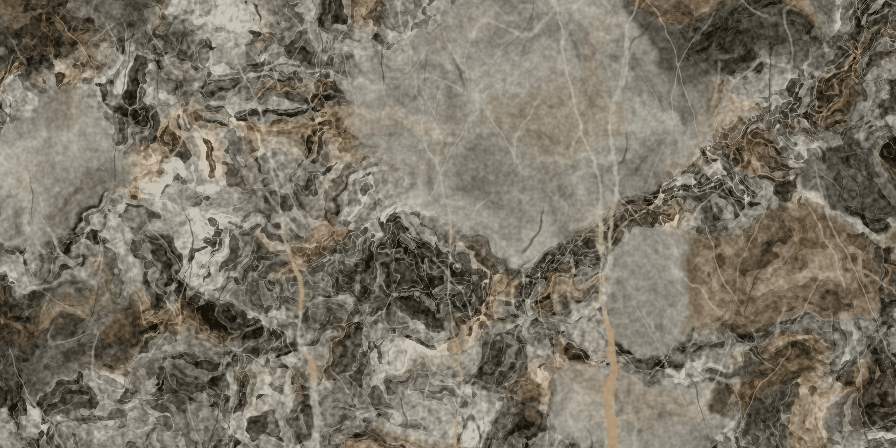
Write a Shadertoy shader that draws this texture.

```glsl
// Brecciated grey-brown marble: pale slabs, dark crushed bands, clasts and light veins.

const float BASE_TONE = 0.48;
const float PALE_TONE = 0.59;
const float DARK_TONE = 0.27;
const float CEMENT_TONE = 0.68;
const float WARP = 0.17;          // bending of the slab outlines
const float CLAST_SCALE = 7.0;    // coarsest fragments per canvas height
const float CLAST_CONTRAST = 0.25;
const float GRAIN = 0.13;
const vec3 WARM_SHIFT = vec3(0.045, -0.005, -0.05);
const vec3 OCHRE = vec3(0.68, 0.54, 0.37);

// Slabs as centre.xy, radius.xy in canvas heights
const vec4 PALE_SLABS[4] = vec4[4](
    vec4(1.20, 0.74, 0.46, 0.31), vec4(0.10, 0.64, 0.20, 0.14),
    vec4(1.42, 0.06, 0.17, 0.12), vec4(1.46, 0.36, 0.13, 0.10));
const vec4 DARK_SLABS[6] = vec4[6](
    vec4(1.62, 0.98, 0.21, 0.17), vec4(0.08, 0.97, 0.24, 0.11),
    vec4(0.12, 0.27, 0.21, 0.14), vec4(1.66, 0.10, 0.12, 0.09),
    vec4(0.88, 0.35, 0.14, 0.06), vec4(1.92, 0.60, 0.14, 0.09));
const vec4 BROWN_SLAB = vec4(1.74, 0.39, 0.21, 0.13);

// Long veins as foot x, bend, half width
const vec3 LONG_VEINS[4] = vec3[4](
    vec3(0.69, -0.22, 0.0050), vec3(1.36, -0.11, 0.0045),
    vec3(1.345, 0.065, 0.0050), vec3(1.04, -0.16, 0.0018));

vec2 hash2(vec2 p) {
    vec3 q = fract(p.xyx * vec3(0.1031, 0.1030, 0.0973));
    q += dot(q, q.yzx + 33.33);
    return fract((q.xx + q.yz) * q.zy);
}

float cornerSlope(vec2 cell, vec2 offset) {
    float a = 6.2832 * hash2(cell).x;
    return dot(vec2(cos(a), sin(a)), offset);
}

float gradNoise(vec2 p) {
    vec2 i = floor(p), f = fract(p), o = vec2(0, 1);
    vec2 u = f * f * f * (f * (f * 6.0 - 15.0) + 10.0);
    return 1.4 * mix(
        mix(cornerSlope(i, f), cornerSlope(i + o.yx, f - o.yx), u.x),
        mix(cornerSlope(i + o, f - o), cornerSlope(i + 1.0, f - 1.0), u.x), u.y);
}

mat2 rotation(float a) { return mat2(cos(a), sin(a), -sin(a), cos(a)); }

float fbm(vec2 p) {
    float sum = 0.0, amp = 0.5;
    for (int i = 0; i < 5; i++) {
        sum += amp * gradNoise(p);
        p = rotation(0.6) * p * 2.03 + 11.7;
        amp *= 0.5;
    }
    return sum;
}

// x: gap to the cell border, yz: random id of the cell
vec3 shards(vec2 p) {
    vec2 base = floor(p), id = vec2(0);
    float near = 9.0, next = 9.0;
    for (int k = 0; k < 9; k++) {
        vec2 cell = base + vec2(k % 3 - 1, k / 3 - 1);
        float d = length(cell + hash2(cell) - p);
        if (d < near) { next = near; near = d; id = cell; }
        else next = min(next, d);
    }
    return vec3(next - near, hash2(id + 71.0));
}

float slabMask(vec2 p, vec4 slab) {
    return 1.0 - smoothstep(-0.10, 0.08, length((p - slab.xy) / slab.zw) - 1.0);
}

float line(float d, float halfWidth, float soft) {
    return 1.0 - smoothstep(halfWidth - soft, halfWidth + soft, abs(d));
}

void mainImage(out vec4 fragColor, in vec2 fragCoord) {
    vec2 p = fragCoord / iResolution.y;
    float soft = 0.7 / iResolution.y;
    vec2 bend = vec2(fbm(p * 3.5), fbm(p * 3.5 + 17.3));
    vec2 rough = vec2(gradNoise(p * 24.0), gradNoise(p * 24.0 + 9.1));
    vec2 q = p + WARP * bend + 0.008 * rough;
    float patches = fbm(p * 4.0 + 41.0);

    // Slabs and the crushed band that rises to the right
    float pale = 0.0, dark = 0.0;
    for (int i = 0; i < 4; i++) pale = max(pale, slabMask(q, PALE_SLABS[i]));
    for (int i = 0; i < 6; i++) dark = max(dark, slabMask(q, DARK_SLABS[i]));
    float brown = slabMask(q, BROWN_SLAB);
    float bandY = 0.36 + 0.55 * pow(max(q.x - 1.0, 0.0), 1.5) + 0.15 * max(1.0 - q.x, 0.0);
    float band = 1.0 - smoothstep(0.035, 0.10, abs(q.y - bandY));
    band *= smoothstep(0.35, 0.75, q.x);

    float tone = BASE_TONE + 0.40 * fbm(q * 2.5 + 5.0) + 0.32 * fbm(q * 9.0);
    tone = mix(tone, PALE_TONE + 0.30 * fbm(q * 7.0 + 3.0), 0.85 * pale);
    tone = mix(tone, DARK_TONE + 0.25 * fbm(q * 8.0), 0.85 * dark);
    tone = mix(tone, 0.40 + 0.25 * fbm(q * 10.0), 0.7 * brown);
    float crush = max(band, 1.0 - max(0.85 * pale, 0.5 * max(dark, brown)));
    crush *= 0.75 + 0.25 * smoothstep(-0.15, 0.15, patches);

    // Angular clasts at three sizes, with pale cement between them
    float scale = CLAST_SCALE, cement = 0.0;
    for (int i = 0; i < 3; i++) {
        vec2 s = rotation(0.5 + float(i)) * (q + 0.006 * rough) * scale;
        vec3 shard = shards(s * vec2(1.0, 1.35) + 13.0 * float(i));
        tone += CLAST_CONTRAST * (shard.y - 0.5) * crush;
        float body = smoothstep(0.03, 0.12, shard.x);
        float black = step(shard.z, 0.10 + 0.38 * band) * body * crush;
        tone = mix(tone, 0.17 + 0.08 * shard.y, 0.75 * black);
        float fleck = step(0.93, shard.z) * smoothstep(0.10, 0.25, shard.x);
        tone = mix(tone, CEMENT_TONE, 0.6 * fleck * crush);
        float seam = 1.0 - smoothstep(0.01, 0.05 + 0.03 * float(i), shard.x);
        float open = smoothstep(-0.10, 0.25, gradNoise(s * 0.45 + 30.0) + 0.35 * band);
        cement = max(cement, seam * open * crush);
        scale *= 2.4;
    }
    tone = mix(tone, CEMENT_TONE - 0.04, 0.6 * cement);

    // Hairlines: mostly pale, some dark, running steeply
    for (int i = 0; i < 5; i++) {
        float k = float(i);
        vec2 h = rotation(0.35 * k - 0.7) * (p + 0.05 * bend + 0.004 * rough);
        float n = gradNoise(h * vec2(7.0, 2.2) + 19.0 * k);
        float shown = smoothstep(0.0, 0.35, gradNoise(h * 5.0 + 7.0 * k));
        tone = mix(tone, i == 2 ? 0.22 : 0.70, 0.55 * shown * line(n, 0.015, 0.012));
    }

    // Long veins with a broken halo and ochre staining low down
    float stain = 0.0;
    for (int i = 0; i < 4; i++) {
        vec3 v = LONG_VEINS[i];
        float d = p.x - v.x - v.y * p.y * p.y - 0.06 * bend.x - 0.004 * rough.x;
        float w = v.z * (0.75 + 0.8 * gradNoise(vec2(p.y * 9.0, v.x * 50.0)) + 0.6 * (1.0 - p.y));
        float core = line(d, max(w, 0.0012), soft + 0.0015);
        float halo = exp(-abs(d) / (5.0 * v.z)) * smoothstep(-0.1, 0.4, gradNoise(p * 32.0));
        tone = mix(tone, 0.72, max(0.75 * core, 0.5 * halo));
        stain = max(stain, max(core, 0.6 * halo) * smoothstep(0.65, 0.2, p.y + 0.0) );
    }
    stain *= smoothstep(-0.05, 0.3, gradNoise(p * 7.0 + 3.0));

    // Mineral grain, weaker on the smooth slabs
    float grain = gradNoise(p * 58.0) + 0.9 * gradNoise(p * 115.0 + 5.0);
    tone += GRAIN * grain * mix(0.45, 1.0, crush);
    tone = clamp(tone, 0.09, 0.78);

    // Tone to stone colour
    vec3 color = vec3(tone, tone - 0.016, 0.98 * tone - 0.05);
    float warm = smoothstep(0.02, 0.30, fbm(q * 5.0 + 60.0)) * (1.0 - 0.6 * pale);
    color += WARM_SHIFT * max(warm, 0.8 * brown) * smoothstep(0.12, 0.4, tone);
    color = mix(color, OCHRE, 0.65 * stain);
    fragColor = vec4(color, 1.0);
}
```
